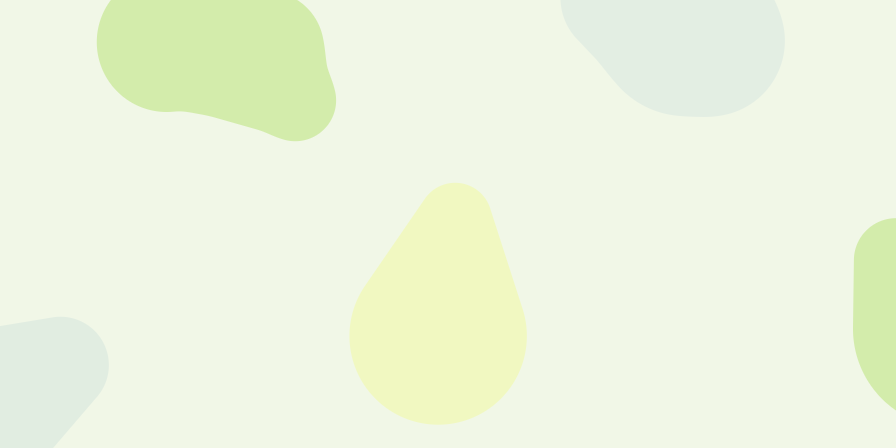
A Shadertoy shader for this background:

```glsl
// Soft pastel background with rounded organic blobs on pale green.

const vec3 PAPER  = vec3(0.945, 0.969, 0.906);
const vec3 LEAF   = vec3(0.827, 0.925, 0.671);
const vec3 LEMON  = vec3(0.945, 0.973, 0.757);
const vec3 MIST   = vec3(0.892, 0.933, 0.892);
const vec3 SHADOW = vec3(0.884, 0.929, 0.884);
const float BLEND = 0.021;

// Signed distance to the hull of two circles, each given as (centre, radius).
float taperedCapsule(vec2 p, vec3 a, vec3 b) {
    vec2 axis = b.xy - a.xy;
    p -= a.xy;
    float h = dot(axis, axis);
    vec2 q = vec2(abs(dot(p, vec2(axis.y, -axis.x))), dot(p, axis)) / h;
    float dr = a.z - b.z;
    vec2 c = vec2(sqrt(h - dr * dr), dr);
    float side = c.x * q.y - c.y * q.x;
    if (side < 0.0) return length(p) - a.z;
    if (side > c.x) return length(p - axis) - b.z;
    return dot(c, q) - a.z;
}

// Union of two distances with a rounded seam of width k.
float smoothUnion(float a, float b, float k) {
    float h = max(k - abs(a - b), 0.0) / k;
    return min(a, b) - 0.25 * h * h * k;
}

// Lays a flat colour over the base with an edge one pixel wide.
vec3 paint(vec3 base, vec3 colour, float dist, float pixel) {
    return mix(base, colour, clamp(0.5 - dist / pixel, 0.0, 1.0));
}

// Wide blob with a drooping right lobe.
float droopingBlob(vec2 p) {
    vec3 leftLobe  = vec3(0.372, 0.906, 0.156);
    vec3 shoulder  = vec3(0.594, 0.891, 0.124);
    vec3 belly     = vec3(0.482, 0.870, 0.128);
    vec3 rightLobe = vec3(0.659, 0.776, 0.086);
    float top = taperedCapsule(p, leftLobe, shoulder);
    float right = taperedCapsule(p, shoulder, rightLobe);
    float under = taperedCapsule(p, belly, rightLobe);
    return smoothUnion(smoothUnion(top, right, BLEND), under, BLEND);
}

// Bowl-like blob hanging from the upper edge.
float hangingBlob(vec2 p) {
    vec3 leftLobe  = vec3(1.385, 1.005, 0.134);
    vec3 middle    = vec3(1.531, 0.943, 0.197);
    vec3 rightLobe = vec3(1.583, 0.909, 0.169);
    return smoothUnion(taperedCapsule(p, leftLobe, middle),
                       taperedCapsule(p, middle, rightLobe), BLEND);
}

void mainImage(out vec4 fragColor, in vec2 fragCoord) {
    // Canvas height is one unit.
    float pixel = 1.0 / iResolution.y;
    vec2 p = fragCoord * pixel;

    // Central pear, right-edge blob and lower-left blob.
    float pear = taperedCapsule(p, vec3(0.978, 0.250, 0.198), vec3(1.016, 0.510, 0.082));
    float edgeBlob = taperedCapsule(p, vec3(2.000, 0.419, 0.094), vec3(2.125, 0.266, 0.221));
    float cornerBlob = taperedCapsule(p, vec3(0.135, 0.185, 0.108), vec3(0.000, 0.109, 0.161));

    vec3 colour = PAPER;
    colour = paint(colour, LEAF, droopingBlob(p), pixel);
    colour = paint(colour, MIST, hangingBlob(p), pixel);
    colour = paint(colour, LEMON, pear, pixel);
    colour = paint(colour, LEAF, edgeBlob, pixel);
    colour = paint(colour, SHADOW, cornerBlob, pixel);

    fragColor = vec4(colour, 1.0);
}
```
